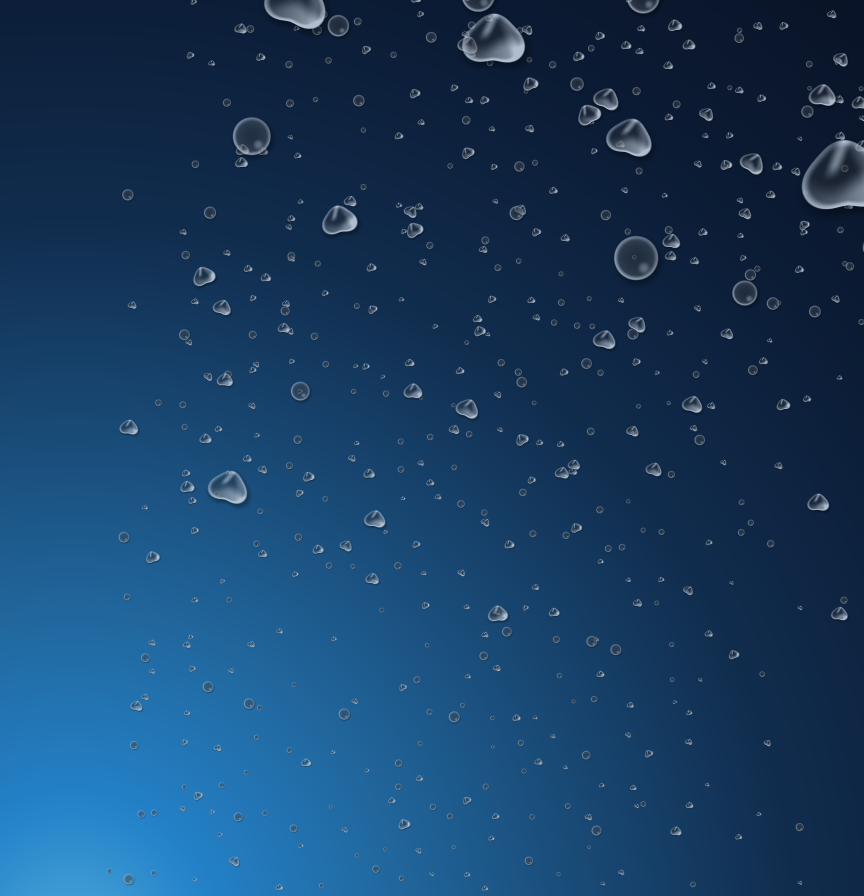
This background is drawn by a WebGL 1 fragment shader. Its source:

```glsl
precision highp float;

uniform vec2 u_resolution;

#define GLOW_CENTER vec2(0.08, -0.05)
#define GLASS vec3(0.74, 0.80, 0.87)
#define BASE_CELL 0.16
#define CELL_SHRINK 0.62
#define DENSITY 0.68
#define ROUND_SHARE 0.4
#define SHADOW 0.35
#define RIM 0.5

float hash(vec2 p) {
    return fract(sin(dot(p, vec2(12.9898, 78.233))) * 43758.5453);
}

// Deep water lit from the lower left
vec3 waterColor(vec2 p) {
    float d = length(p - GLOW_CENTER);
    vec3 c = mix(vec3(0.25, 0.61, 0.83), vec3(0.14, 0.51, 0.79), smoothstep(0.03, 0.17, d));
    c = mix(c, vec3(0.13, 0.405, 0.62), clamp((d - 0.15) / 0.21, 0.0, 1.0));
    c = mix(c, vec3(0.095, 0.28, 0.45), clamp((d - 0.36) / 0.23, 0.0, 1.0));
    c = mix(c, vec3(0.065, 0.175, 0.305), clamp((d - 0.59) / 0.21, 0.0, 1.0));
    c = mix(c, vec3(0.045, 0.11, 0.21), clamp((d - 0.80) / 0.28, 0.0, 1.0));
    return mix(c, vec3(0.04, 0.08, 0.16), clamp((d - 1.08) / 0.25, 0.0, 1.0));
}

// Rounded, apex-up outline; 1.0 lies on the edge
float outlineDistance(vec2 s, float pebble) {
    float a = atan(s.y, s.x + 0.00001);
    return length(s) / (1.0 + pebble * (0.13 * cos(2.0 * a) - 0.12 * sin(3.0 * a)));
}

vec3 drawBubble(vec3 col, vec2 p, vec2 center, float radius, float pebble, float seed) {
    vec2 q = (p - center) / radius;
    if (dot(q, q) > 5.0) return col;
    float tilt = (seed - 0.5) * 1.3 * pebble;
    mat2 turn = mat2(cos(tilt), sin(tilt), -sin(tilt), cos(tilt));
    vec2 s = turn * q;
    float blur = 0.9 / (u_resolution.y * radius);
    float d = outlineDistance(s, pebble);
    float mask = 1.0 - smoothstep(1.0 - blur, 1.0 + blur, d);

    // Soft shadow below
    float shade = outlineDistance(turn * (q - vec2(0.1, -0.16)), pebble);
    col *= 1.0 - SHADOW * (1.0 - smoothstep(0.8, 1.3, shade));

    // Thin rim, stronger toward the bottom and the left
    float rim = smoothstep(0.78 - 0.3 * blur, 0.98, d);
    rim *= RIM * (0.75 + 0.3 * dot(q, vec2(-0.5, -0.7)));

    // Clear sphere with a small glint
    float glint = 1.0 - smoothstep(0.05, 0.35, length(q - vec2(0.35, -0.45)));
    float sphere = 0.13 + 0.12 * d * d + rim + 0.3 * glint;

    // Pebble with pale folds around a dark core
    float fold = s.y + 0.2 * sin(3.0 * s.x + 6.0 * seed);
    float sheen = smoothstep(0.15, -0.55, fold) * (0.55 + 0.35 * s.x);
    float streak = 1.0 - smoothstep(0.0, 0.28, abs(s.x + 0.4 - 0.45 * s.y));
    streak *= smoothstep(-0.1, 0.4, s.y);
    float crest = smoothstep(0.3, 0.8, s.x + 0.4 * s.y) * 0.3;
    float stone = 0.1 + rim + 0.75 * sheen + 0.5 * streak + crest;

    float light = clamp(mix(sphere, stone, pebble), 0.0, 0.92);
    return mix(col, GLASS, light * mask);
}

// Rising plume: bare at the left, thin at the lower right
float plume(vec2 c) {
    float left = smoothstep(0.13, 0.3, c.x + 0.1 * (1.0 - c.y));
    float right = smoothstep(0.68, 0.92, c.x) * (1.0 - smoothstep(0.5, 0.7, c.y));
    return left * (1.0 - 0.88 * right);
}

void main() {
    vec2 p = gl_FragCoord.xy / u_resolution.y;
    float aspect = u_resolution.x / u_resolution.y;
    vec3 col = waterColor(p);

    // Scattered bubbles, fine layers first, large ones only higher up
    for (int i = 3; i >= 0; i--) {
        float layer = float(i);
        float cell = BASE_CELL * pow(CELL_SHRINK, layer);
        vec2 id = floor(p / cell);
        vec2 key = id + 17.3 * (layer + 1.0);
        vec2 jitter = vec2(hash(key), hash(key + 5.1)) - 0.5;
        vec2 center = (id + 0.5 + 0.66 * jitter) * cell;
        float start = 0.65 - 0.3 * layer;
        float chance = DENSITY * plume(center) * smoothstep(start - 0.2, start + 0.1, center.y);
        if (hash(key + 9.7) < chance) {
            float size = mix(0.055, 0.115, hash(key + 3.3)) * mix(0.8, 1.1, center.y);
            float pebble = step(ROUND_SHARE, hash(key + 7.9));
            col = drawBubble(col, p, center, cell * size, pebble, hash(key + 2.6));
        }
    }

    // Large focal bubbles
    col = drawBubble(col, p, vec2(aspect - 0.021, 0.802), 0.042, 1.0, 0.45);
    col = drawBubble(col, p, vec2(0.331, 0.997), 0.030, 1.0, 0.75);
    col = drawBubble(col, p, vec2(0.551, 0.955), 0.030, 1.0, 0.52);
    col = drawBubble(col, p, vec2(0.703, 0.846), 0.022, 1.0, 0.70);
    col = drawBubble(col, p, vec2(0.710, 0.712), 0.0245, 0.0, 0.3);
    col = drawBubble(col, p, vec2(0.281, 0.848), 0.021, 0.0, 0.6);
    col = drawBubble(col, p, vec2(0.255, 0.456), 0.019, 1.0, 0.72);

    gl_FragColor = vec4(col, 1.0);
}
```
